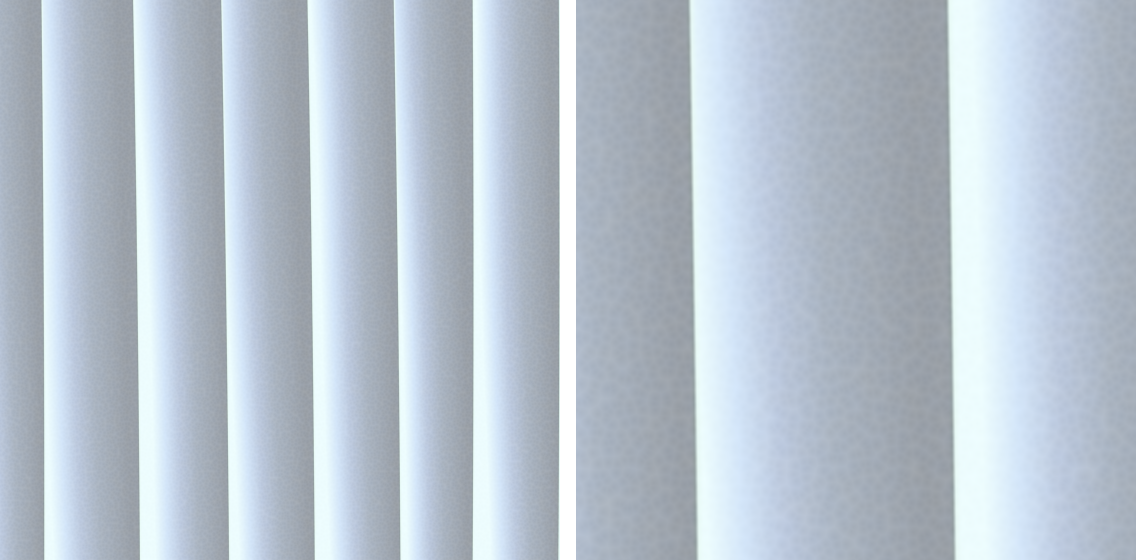
Left, the full canvas; right, a detail of the centre.
This texture is drawn by a three.js fragment shader. Its source:

```glsl
varying vec2 vUv;

const float FIRST_EDGE = 0.079;
const float PITCH = 0.153;
const float EDGE_SOFTNESS = 0.0014;
const float RIM_WIDTH = 0.0045;
const float SEAM_WIDTH = 0.0035;
const float GRAIN_CELLS = 170.0;
const float GRAIN_STRENGTH = 0.035;
const float ALTERNATE_SHIFT = 0.045;
const float HEIGHT_SHIFT = 0.17;

const vec3 GLOW = vec3(0.93, 0.99, 0.995);
const vec3 PALE_BLUE = vec3(0.83, 0.90, 0.975);
const vec3 MID_BLUE = vec3(0.74, 0.79, 0.87);
const vec3 SLATE = vec3(0.67, 0.71, 0.76);
const vec3 SHADOW = vec3(0.605, 0.63, 0.66);
const vec3 RIM = vec3(0.91, 0.98, 0.96);
const vec3 SEAM = vec3(0.55, 0.61, 0.60);

vec2 hash2(vec2 p) {
  vec2 q = vec2(dot(p, vec2(127.1, 311.7)), dot(p, vec2(269.5, 183.3)));
  return fract(sin(q) * 43758.5);
}

// Distance to the nearest scattered point
float cellular(vec2 p) {
  vec2 cell = floor(p);
  float nearest = 2.0;
  for (int j = -1; j <= 1; j++) {
    for (int i = -1; i <= 1; i++) {
      vec2 c = cell + vec2(float(i), float(j));
      nearest = min(nearest, length(c + hash2(c) - p));
    }
  }
  return nearest;
}

// Left edge of a slat: even pitch, leaning and bulging in the central slats
float slatEdge(float id, float y) {
  float bulge = smoothstep(0.0, 1.5, id) * (1.0 - smoothstep(4.0, 5.0, id));
  float bow = 0.006 * y * (1.0 - y);
  return FIRST_EDGE - 0.005 * y + id * (PITCH + 0.001 * y)
       + bulge * mix(0.024, 0.013, y) + bow;
}

float ramp(float a, float b, float t) {
  return clamp((t - a) / (b - a), 0.0, 1.0);
}

// Light falling off from the left edge to the right
vec3 slatColor(float id, vec2 uv) {
  float left = slatEdge(id, uv.y);
  float right = slatEdge(id + 1.0, uv.y);
  float t = (uv.x - left) / (right - left);
  float alternate = cos(3.14159 * id);
  float wander = 0.02 * sin(uv.y * 5.0 + id * 2.3);
  float fade = 1.0 - ramp(0.5, 1.0, t) * 0.5;
  float s = t + fade * (HEIGHT_SHIFT * (uv.y - 0.5)
          + ALTERNATE_SHIFT * alternate + wander);

  vec3 color = mix(GLOW, PALE_BLUE, ramp(0.06, 0.20, s));
  color = mix(color, MID_BLUE, ramp(0.20, 0.36, s));
  color = mix(color, SLATE, ramp(0.36, 0.56, s));
  color = mix(color, SHADOW, ramp(0.56, 0.90, s));

  // Bright rim and narrow dark seam
  float rim = 1.0 - smoothstep(0.0, RIM_WIDTH, uv.x - left);
  float seam = 1.0 - smoothstep(0.0, SEAM_WIDTH, right - uv.x);
  color = mix(color, RIM, rim * 0.9);
  return mix(color, SEAM, seam * 0.6);
}

void main() {
  vec3 color = SHADOW;
  for (int i = -1; i <= 6; i++) {
    float id = float(i);
    float cover = smoothstep(-EDGE_SOFTNESS, EDGE_SOFTNESS,
                             vUv.x - slatEdge(id, vUv.y));
    color = mix(color, slatColor(id, vUv), cover);
  }

  // Fine mottled grain, weaker on the brightest parts
  float grain = cellular(vUv * GRAIN_CELLS) - 0.5;
  float tint = cellular(vUv * GRAIN_CELLS * 0.45 + 31.0) - 0.5;
  float weight = 1.0 - 0.7 * smoothstep(0.75, 0.98, color.g);
  color += weight * GRAIN_STRENGTH * (grain + tint * vec3(0.3, 0.1, -0.3));

  gl_FragColor = vec4(clamp(color, 0.0, 1.0), 1.0);
}
```
